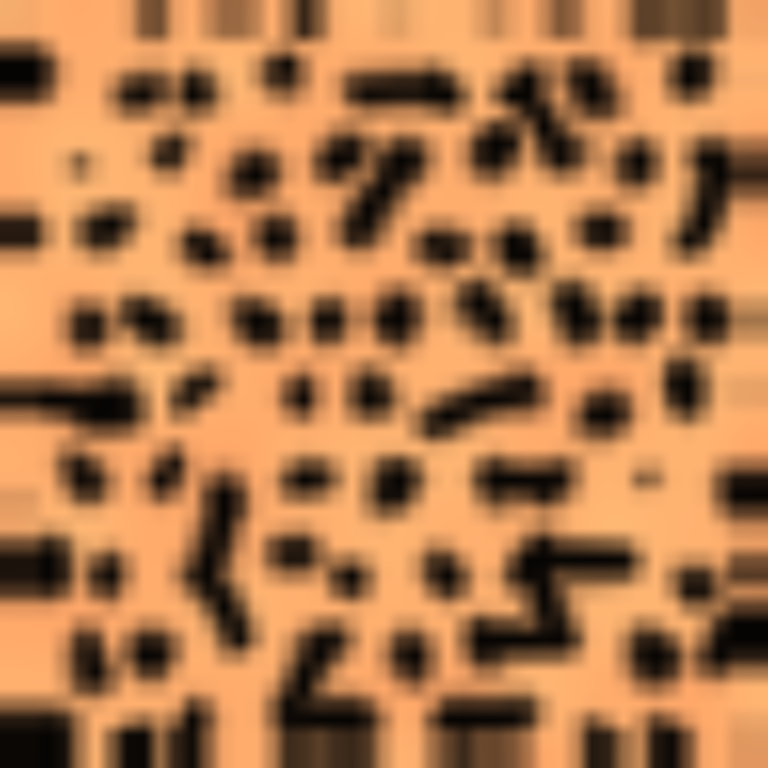
Write a three.js fragment shader that draws this pattern.

```glsl
// Soft dark spots and short worm-like bars on warm orange, like an animal coat.
// Jittered, staggered spots are joined to some close neighbours by capsules; the
// shade is sampled on a coarse lattice and blended, with streaks at the border.

varying vec2 vUv;

const float SPOTS_ACROSS = 9.5;
const float LATTICE = 48.0;
const float BORDER = 0.042;
const float LINK_CHANCE = 0.32;
const float LINK_REACH = 0.104;
const float LINK_RADIUS = 0.026;
const float FAINT_CHANCE = 0.06;
const float WARP = 0.028;
const vec3 COAT_ROSE = vec3(1.0, 0.655, 0.412);
const vec3 COAT_GOLD = vec3(1.0, 0.722, 0.457);
const float DARKEST = 0.025;

// Sine-free hash, two values from a cell and a seed
vec2 hash2(vec2 cell, float seed) {
  vec3 q = fract(vec3(cell.xyx + seed * 17.31) * vec3(0.1031, 0.1030, 0.0973));
  q += dot(q, q.yzx + 33.33);
  return fract((q.xx + q.yz) * q.zy);
}

// Smooth noise with two independent channels
vec2 valueNoise(vec2 p, float seed) {
  vec2 cell = floor(p);
  vec2 f = fract(p);
  f = f * f * (3.0 - 2.0 * f);
  vec2 low = mix(hash2(cell, seed), hash2(cell + vec2(1.0, 0.0), seed), f.x);
  vec2 high = mix(hash2(cell + vec2(0.0, 1.0), seed), hash2(cell + 1.0, seed), f.x);
  return mix(low, high, f.y);
}

float capsule(vec2 p, vec2 a, vec2 b, float radius) {
  vec2 along = b - a;
  float t = clamp(dot(p - a, along) / max(dot(along, along), 1e-6), 0.0, 1.0);
  return length(p - a - along * t) - radius;
}

// Spot centre in canvas units; odd rows are shifted by half a cell
vec2 spotCentre(vec2 cell) {
  vec2 jitter = (hash2(cell, 1.0) - 0.5) * vec2(0.4, 0.36);
  vec2 stagger = vec2(0.5 * mod(cell.y, 2.0), 0.0);
  return (cell + 0.5 + stagger + jitter) / SPOTS_ACROSS;
}

// Slightly elongated spot in a random direction; a few are small and faint
float spotDistance(vec2 p, vec2 centre, vec2 cell) {
  vec2 form = hash2(cell, 2.0);
  vec2 kind = hash2(cell, 3.0);
  float faint = step(kind.x, FAINT_CHANCE);
  float radius = mix(mix(0.024, 0.034, form.x), 0.009, faint);
  float angle = form.y * 3.14159;
  vec2 reach = vec2(cos(angle), sin(angle)) * 0.014 * kind.y * (1.0 - faint);
  return capsule(p, centre - reach, centre + reach, radius);
}

// Bar between two spots, present only by chance and when they are close
float linkDistance(vec2 p, vec2 a, vec2 b, float chance) {
  bool joined = chance < LINK_CHANCE && distance(a, b) < LINK_REACH;
  return joined ? capsule(p, a, b, LINK_RADIUS) : 1.0;
}

// Distance to the nearest spot or joining bar
float coatDistance(vec2 p) {
  vec2 home = floor(p * SPOTS_ACROSS);
  float d = 1.0;
  for (int j = -2; j <= 1; j++) {
    for (int i = -2; i <= 1; i++) {
      vec2 cell = home + vec2(float(i), float(j));
      vec2 centre = spotCentre(cell);
      vec2 chance = hash2(cell, 4.0);
      d = min(d, spotDistance(p, centre, cell));
      d = min(d, linkDistance(p, centre, spotCentre(cell + vec2(1.0, 0.0)), chance.x));
      d = min(d, linkDistance(p, centre, spotCentre(cell + vec2(0.0, 1.0)), chance.y));
    }
  }
  return d;
}

// Brightness at a lattice node; clamping draws the border streaks
float nodeShade(vec2 node) {
  vec2 p = clamp(node / LATTICE, BORDER, 1.0 - BORDER);
  p += WARP * (valueNoise(p * 11.0, 6.0) - 0.5);
  return smoothstep(-0.025, 0.021, coatDistance(p));
}

// Blend of the four surrounding lattice nodes
float latticeShade(vec2 uv) {
  vec2 q = uv * LATTICE;
  vec2 node = floor(q);
  vec2 f = fract(q);
  f = mix(f, f * f * (3.0 - 2.0 * f), 0.5);
  float low = mix(nodeShade(node), nodeShade(node + vec2(1.0, 0.0)), f.x);
  float high = mix(nodeShade(node + vec2(0.0, 1.0)), nodeShade(node + 1.0), f.x);
  return mix(low, high, f.y);
}

void main() {
  float shade = latticeShade(vUv);
  vec3 coat = mix(COAT_ROSE, COAT_GOLD, valueNoise(vUv * 10.0, 5.0).x);
  gl_FragColor = vec4(coat * mix(DARKEST, 1.0, shade), 1.0);
}
```
